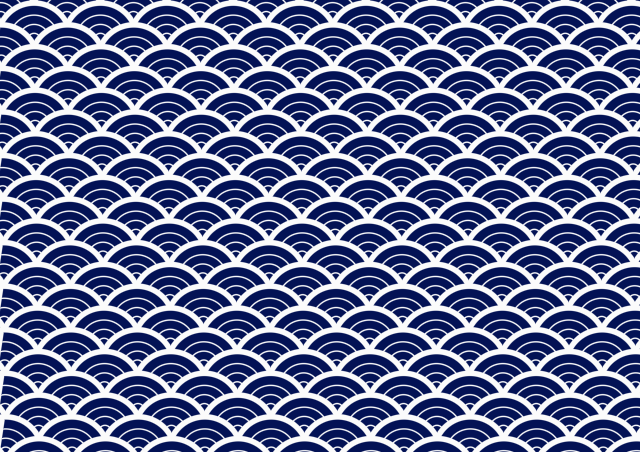
Reproduce this pattern procedurally as a Shadertoy shader.

```glsl
// Seigaiha waves: overlapping rows of navy scallops with white rims and thin inner rings.
#define PITCH 0.1469                  // scallop spacing, in canvas heights
#define ROW_STEP 0.328                // the lengths below are in scallop spacings
#define ORIGIN vec2(0.513, 0.004)     // first crest, from the top left
#define DRIFT 0.0115                  // sideways lean of the columns
#define RADIUS 0.592
#define RIM 0.084
#define RING_RADII vec3(0.368, 0.228, 0.094)
#define RING_WIDTH 0.021
#define EDGE_LEAN 0.15                // slant of the cut left border
#define NAVY vec3(0.010, 0.070, 0.335)
#define WHITE vec3(0.985)

// Coverage of a shape from its signed distance
float coverage(float dist, float pixel) {
    return 1.0 - smoothstep(-0.75 * pixel, 0.75 * pixel, dist);
}

// White share of one scallop at distance r from its centre
float scallopLines(float r, float pixel) {
    float white = coverage(RADIUS - RIM - r, pixel);
    vec3 rings = abs(r - RING_RADII) - 0.5 * RING_WIDTH;
    return max(white, coverage(min(rings.x, min(rings.y, rings.z)), pixel));
}

void mainImage(out vec4 fragColor, in vec2 fragCoord) {
    // Scallop units, measured downwards from the top left
    float unit = iResolution.y * PITCH;
    vec2 p = vec2(fragCoord.x, iResolution.y - fragCoord.y) / unit;
    float pixel = 1.0 / unit;

    float nearestRow = floor((p.y - ORIGIN.y) / ROW_STEP);
    float white = 1.0;

    // Paint from the rear row to the front, each covering the one above
    for (int i = -3; i <= 1; i++) {
        float row = nearestRow + float(i);
        float crest = ORIGIN.y + row * ROW_STEP;
        float stagger = 0.5 * mod(row, 2.0);
        float x = p.x - ORIGIN.x - stagger - DRIFT * crest;
        float column = floor(x + 0.5);
        vec2 local = vec2(x - column, p.y - crest - RADIUS);
        float r = length(local);
        float lines = scallopLines(r, pixel);

        // Staggered rows are cut off at the left border
        if (stagger > 0.0 && column < -0.5) {
            float border = local.x + EDGE_LEAN * (p.y - crest);
            lines = max(lines, coverage(border, pixel));
        }
        white = mix(white, lines, coverage(r - RADIUS, pixel));
    }

    fragColor = vec4(mix(NAVY, WHITE, white), 1.0);
}
```
